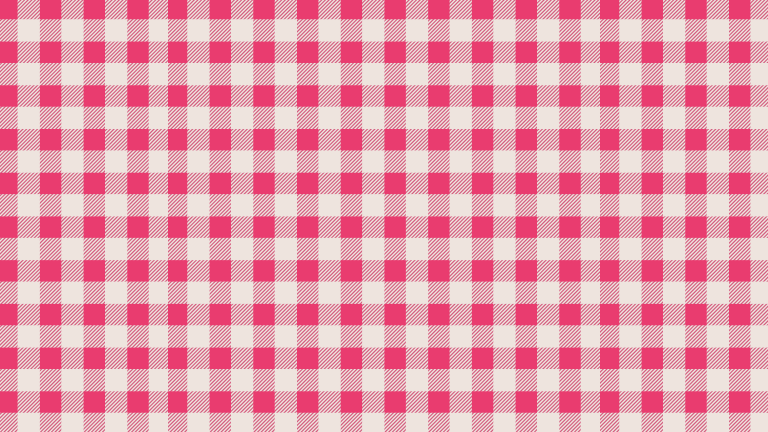
Reproduce this pattern procedurally as a Shadertoy shader.

```glsl
// Pink and cream gingham cloth with diagonal twill hatching in the half-tone checks.

const vec3 CREAM = vec3(0.932, 0.893, 0.872);
const vec3 PINK = vec3(0.915, 0.235, 0.437);
const vec3 THREAD_PINK = vec3(0.81, 0.24, 0.41);

// Lengths are in canvas heights; one cloth tile is one height square.
const float CHECK_PERIOD = 0.1012;
const float CHECK_OFFSET = 0.005;
const float BAND_DUTY = 0.49;
const float TWILL_PITCH = CHECK_PERIOD / 12.0;
const float TWILL_DUTY = 0.37;

// Integral of a unit-period pulse that is on for the first part of each cycle.
float pulseIntegral(float phase, float duty) {
    return floor(phase) * duty + min(fract(phase), duty);
}

// Box-filtered pulse; the filter width is in cycles.
float smoothPulse(float phase, float duty, float width) {
    float high = pulseIntegral(phase + 0.5 * width, duty);
    float low = pulseIntegral(phase - 0.5 * width, duty);
    return (high - low) / width;
}

// Coverage of the coloured bands along one axis.
float bandCoverage(float position, float pixel) {
    float phase = (position + CHECK_OFFSET) / CHECK_PERIOD;
    return smoothPulse(phase, BAND_DUTY, pixel / CHECK_PERIOD);
}

// Coverage of the fine diagonal threads, rising to the right.
float twillCoverage(vec2 position, float pixel) {
    float phase = (position.x + position.y) / TWILL_PITCH;
    float width = 1.2 * sqrt(2.0) * pixel / TWILL_PITCH;
    return smoothPulse(phase, TWILL_DUTY, width);
}

vec3 gingham(vec2 position, float pixel) {
    float column = bandCoverage(position.x, pixel);
    float row = bandCoverage(position.y, pixel);
    float solid = column * row;
    float halfTone = column + row - 2.0 * solid;

    vec3 hatch = mix(CREAM, THREAD_PINK, twillCoverage(position, pixel));
    return CREAM * (1.0 - solid - halfTone) + PINK * solid + hatch * halfTone;
}

void mainImage(out vec4 fragColor, in vec2 fragCoord) {
    float pixel = 1.0 / iResolution.y;
    vec2 centred = (fragCoord - 0.5 * iResolution.xy) * pixel;

    // The tile is centred on the canvas and measured from its top left corner.
    vec2 tile = fract(vec2(0.5 + centred.x, 0.5 - centred.y));
    fragColor = vec4(gingham(tile, pixel), 1.0);
}
```
